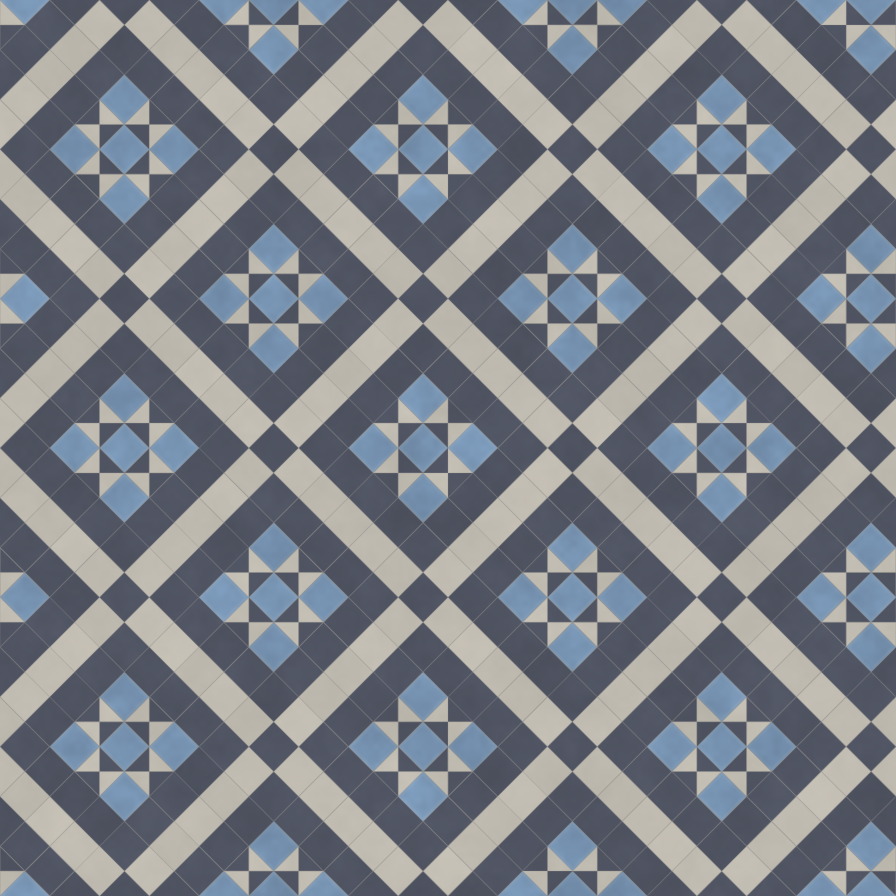
Write a Shadertoy shader that draws this pattern.

```glsl
// Cement floor tiles: blue eight-point stars in slate diamonds, framed by cream bands.

const float REPEATS = 3.0;              // cells across and down the canvas
const float TILES = 6.0;                // tiles along one side of a diamond cell
const vec2 STAR_CENTRE = vec2(0.4165, 0.5);
const float JOINT_HALF = 0.014;         // half joint width, in tile sides
const int AA = 4;

const vec3 SLATE = vec3(0.312, 0.329, 0.383);
const vec3 CREAM = vec3(0.752, 0.732, 0.690);
const vec3 BLUE  = vec3(0.462, 0.572, 0.692);
const vec3 GROUT = vec3(0.570, 0.565, 0.555);

float hash(vec2 p) {
    vec3 q = fract(p.xyx * vec3(0.1031, 0.1030, 0.0973));
    q += dot(q, q.yzx + 33.33);
    return fract((q.x + q.y) * q.z);
}

// Modulo for whole numbers, safe against rounding
vec2 wrap(vec2 i, float n) {
    return i - n * floor((i + 0.5) / n);
}

// Value noise that wraps over the unit square
float noise(vec2 uv, float n) {
    vec2 p = uv * n, i = floor(p), f = fract(p);
    f = f * f * (3.0 - 2.0 * f);
    float a = hash(wrap(i, n) + n);
    float b = hash(wrap(i + vec2(1, 0), n) + n);
    float c = hash(wrap(i + vec2(0, 1), n) + n);
    float d = hash(wrap(i + vec2(1, 1), n) + n);
    return mix(mix(a, b, f.x), mix(c, d, f.x), f.y);
}

// Cloudy pigment, centred on zero
float pigment(vec2 uv) {
    return 0.45 * noise(uv, 24.0) + 0.35 * noise(uv, 61.0) + 0.2 * noise(uv, 150.0) - 0.5;
}

vec3 tileColour(vec2 uv, float cloud) {
    // Diagonal tile grid with a star at the origin
    vec2 p = uv * REPEATS - STAR_CENTRE;
    vec2 grid = TILES * vec2(p.x + p.y, p.x - p.y);
    vec2 id = floor(grid + 0.5);
    vec2 local = grid - id;
    vec2 a = abs(local);
    vec2 slot = abs(wrap(id + 2.0, TILES) - 2.0);
    vec2 key = wrap(vec2(id.x + id.y, id.x - id.y), 2.0 * TILES * REPEATS);
    float joint = 0.5 - max(a.x, a.y);

    // Choose the tile by its place in the cell
    vec3 colour = SLATE;
    float mottle = 0.12;
    bool bandX = slot.x > 2.5, bandY = slot.y > 2.5;
    if (bandX != bandY) {
        colour = CREAM;
        mottle = 0.05;
    } else if (max(slot.x, slot.y) < 1.5) {
        if (abs(slot.x - slot.y) < 0.5) {
            float rim = 1.0 - smoothstep(0.02, 0.13, joint);
            colour = mix(BLUE, vec3(0.55, 0.64, 0.72), 0.35 * rim);
            mottle = 0.18;
        } else {
            // Quartered tile: two cream and two slate triangles
            float side = (a.y - a.x) * (slot.x - slot.y);
            if (side > 0.0) colour = CREAM;
            mottle = 0.07;
            joint = min(joint, abs(side) * 0.7071);
        }
    }

    // Wear: tint per tile, cloudy pigment, uneven joints
    float tint = 1.0 + 0.05 * (hash(key + 7.0) - 0.5);
    colour *= tint + mottle * cloud;
    float strength = mix(0.25, 0.75, hash(key + 91.0));
    float line = 1.0 - smoothstep(0.6 * JOINT_HALF, 1.4 * JOINT_HALF, joint);
    return mix(colour, GROUT, strength * line);
}

void mainImage(out vec4 fragColor, in vec2 fragCoord) {
    float cloud = pigment(fragCoord / iResolution.xy);
    vec3 sum = vec3(0.0);
    for (int y = 0; y < AA; y++) {
        for (int x = 0; x < AA; x++) {
            vec2 offset = (vec2(x, y) + 0.5) / float(AA) - 0.5;
            sum += tileColour((fragCoord + offset) / iResolution.xy, cloud);
        }
    }
    fragColor = vec4(sum / float(AA * AA), 1.0);
}
```
